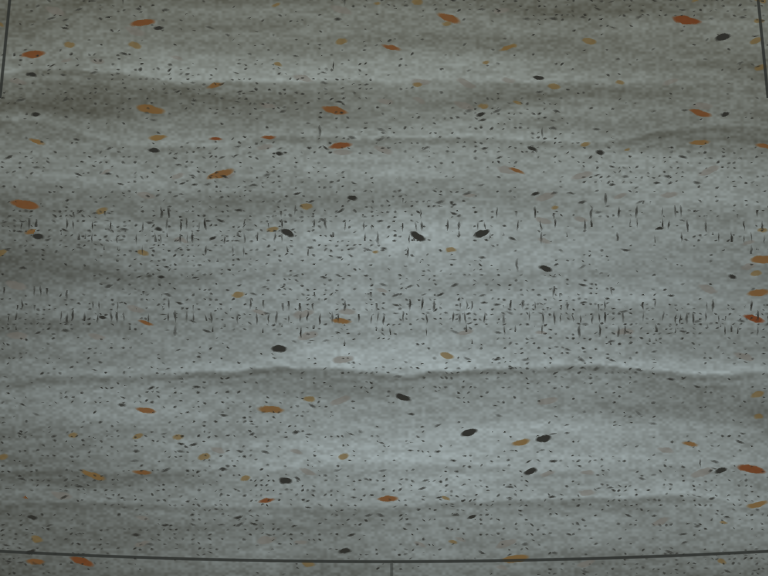
Write a Shadertoy shader that draws this texture.

```glsl
// Weathered travertine slab: wavy grey strata, pale veins, dark pits, rust flecks and tile joints.
#define STONE_DARK vec3(0.31, 0.32, 0.30)
#define STONE_LIGHT vec3(0.58, 0.62, 0.62)
#define PIT_COLOR vec3(0.17, 0.17, 0.155)
#define RUST_COLOR vec3(0.40, 0.19, 0.08)
#define OCHRE_COLOR vec3(0.45, 0.36, 0.20)
#define JOINT_COLOR vec3(0.17, 0.18, 0.17)
#define SHEEN_CENTER vec2(0.76, 0.43)
#define SHEEN_SIZE vec2(0.72, 0.52)
#define BAND_CONTRAST 0.80
#define VEIN_STRENGTH 0.42
#define GRAIN_STRENGTH 0.26
#define PIT_DENSITY 0.40

float hash(vec2 p) {
    return fract(sin(dot(p, vec2(127.1, 311.7))) * 43758.5);
}

float noise(vec2 p) {
    vec2 i = floor(p), f = fract(p);
    f = f * f * (3.0 - 2.0 * f);
    return mix(mix(hash(i), hash(i + vec2(1, 0)), f.x),
               mix(hash(i + vec2(0, 1)), hash(i + vec2(1, 1)), f.x), f.y);
}

float fbm(vec2 p) {
    float sum = 0.0, amp = 0.53;
    for (int i = 0; i < 4; i++) {
        sum += amp * noise(p);
        p = p * 2.03 + 17.3;
        amp *= 0.5;
    }
    return sum;
}

// One tilted ellipse per occupied cell: x is coverage, y a random value
vec2 spots(vec2 p, vec2 cell, vec2 radius, float density, float seed) {
    float soft = 0.9 / iResolution.y;
    vec2 id = floor(p / cell);
    vec2 key = id + seed;
    if (hash(key) > density) return vec2(0.0);
    vec2 center = 0.35 + 0.3 * vec2(hash(key + 3.7), hash(key + 8.1));
    vec2 d = p - (id + center) * cell;
    d.y += d.x * (hash(key + 5.3) - 0.5) * 0.7;
    vec2 r = radius * mix(0.45, 1.1, hash(key + 1.9));
    float dist = (length(d / r) - 1.0) * min(r.x, r.y);
    return vec2(smoothstep(soft, -soft, dist), hash(key + 6.4));
}

float bell(float x, float width) {
    return exp(-x * x / (width * width));
}

// Pale crests, sharp and shadowed below, fading upward
float veins(vec2 p) {
    float heights[5] = float[5](0.365, 0.115, 0.86, 0.765, 0.19);
    float weights[5] = float[5](1.0, 0.75, 0.6, 0.6, 0.35);
    float sum = 0.0;
    for (int i = 0; i < 5; i++) {
        float k = float(i) * 7.3;
        float wave = 0.05 * (noise(vec2(p.x * 4.0 + k, k)) - 0.5)
                   + 0.016 * (fbm(vec2(p.x * 13.0, p.y * 9.0 + k)) - 0.5);
        float d = p.y - heights[i] - wave;
        float crest = smoothstep(-0.003, 0.005, d) * exp(-max(d, 0.0) * 42.0);
        float shade = bell(d + 0.007, 0.005) + 0.4 * bell(d + 0.022, 0.004);
        float fade = 0.45 + 0.8 * noise(vec2(p.x * 5.0 + k, 2.0));
        sum += weights[i] * fade * (crest - 0.45 * shade);
    }
    return sum;
}

void mainImage(out vec4 fragColor, in vec2 fragCoord) {
    vec2 p = fragCoord / iResolution.y;
    float width = iResolution.x / iResolution.y;

    // Strata and broad reflected light
    vec2 q = p + vec2(0.0, 0.045 * (fbm(p * vec2(3.0, 5.0)) - 0.5));
    float bands = fbm(q * vec2(1.3, 17.0)) - 0.5;
    float threads = noise(q * vec2(5.0, 110.0)) - 0.5;
    float clouds = fbm(p * vec2(7.0, 18.0) + 31.0) - 0.5;
    vec2 s = (p - SHEEN_CENTER) / SHEEN_SIZE;
    float sheen = exp(-dot(s, s));
    float grain = noise(p * vec2(170.0, 240.0)) - 0.5;
    grain += 0.5 * (noise(p * vec2(60.0, 150.0) + 9.0) - 0.5);
    float tone = 0.11 + 0.74 * sheen + BAND_CONTRAST * bands + 0.10 * threads
               + 0.28 * clouds + VEIN_STRENGTH * veins(p) + GRAIN_STRENGTH * grain;
    vec3 color = mix(STONE_DARK, STONE_LIGHT, clamp(tone, -0.25, 1.2));
    color += vec3(0.012, 0.004, -0.014) * smoothstep(0.45, 1.0, p.y);

    // Muted clay patches and coloured flecks
    vec2 rough = p + 0.006 * (vec2(fbm(p * 70.0), fbm(p * 70.0 + 40.0)) - 0.5);
    vec2 clay = spots(rough, vec2(0.07, 0.04), vec2(0.017, 0.006), 0.17, 51.0);
    color = mix(color, vec3(0.43, 0.41, 0.38), 0.55 * clay.x);
    float rim = 1.0 - 0.85 * sheen;
    vec2 rust = spots(rough, vec2(0.105, 0.052), vec2(0.022, 0.0065), 0.26 * rim, 23.0);
    color = mix(color, mix(RUST_COLOR, OCHRE_COLOR, rust.y), 0.85 * rust.x);
    vec2 ochre = spots(rough + 0.03, vec2(0.06, 0.036), vec2(0.010, 0.005), 0.12 * rim, 71.0);
    color = mix(color, OCHRE_COLOR * 0.95, 0.7 * ochre.x);

    // Fine pits follow the strata; upright pits gather in two rows
    float row = bell(q.y - 0.455, 0.026) + 0.7 * bell(q.y - 0.605, 0.03);
    float porous = smoothstep(0.36, 0.68, fbm(q * vec2(2.5, 14.0) + 5.0));
    float density = PIT_DENSITY * (0.12 + 0.75 * porous + 0.4 * row);
    vec2 fine = spots(rough, vec2(0.010, 0.0085), vec2(0.0024, 0.0016), density, 11.0);
    vec2 flat_pit = spots(rough, vec2(0.025, 0.016), vec2(0.0055, 0.0021), density * 0.5, 37.0);
    vec2 upright = spots(rough, vec2(0.011, 0.023), vec2(0.0018, 0.0075), 0.5 * row, 83.0);
    vec2 hollow = spots(rough, vec2(0.11, 0.07), vec2(0.012, 0.0055), 0.16, 97.0);
    float pits = max(fine.x * mix(0.35, 0.9, fine.y), flat_pit.x * mix(0.4, 0.9, flat_pit.y));
    pits = max(pits, max(upright.x * mix(0.5, 0.95, upright.y), hollow.x * 0.95));
    color = mix(color, PIT_COLOR, pits);

    // Joints between tiles, slightly bowed by the lens
    float bow = (p.x - 0.5 * width) / (0.5 * width);
    float below = p.y - 0.025 - 0.018 * bow * bow;
    float side = min(p.x, width - p.x) - 0.10 * (p.y - 0.83);
    float joint = smoothstep(0.004, 0.001, min(abs(below), abs(side) + step(p.y, 0.83)));
    float stub = smoothstep(0.004, 0.001, abs(p.x - 0.51 * width)) * step(below, 0.0);
    color = mix(color, JOINT_COLOR, 0.85 * max(joint, 0.6 * stub));

    fragColor = vec4(clamp(color, 0.0, 1.0), 1.0);
}
```
